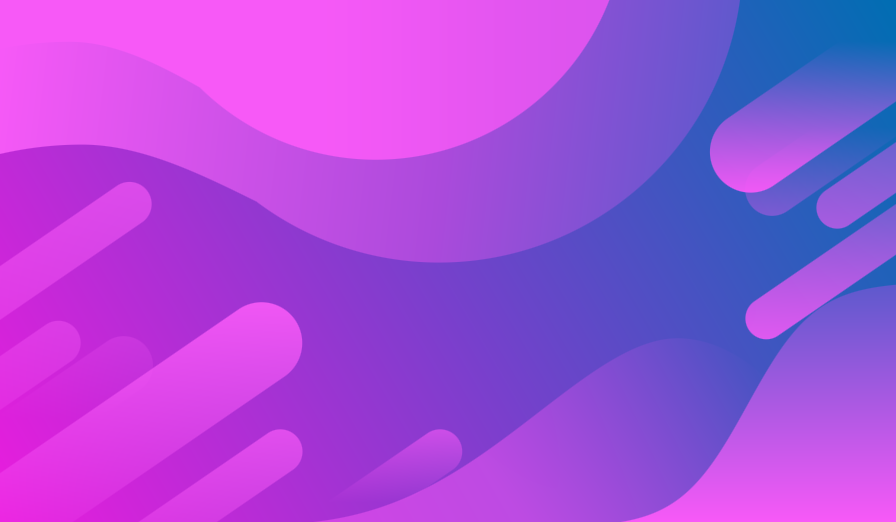
Write a Shadertoy shader that draws this background.

```glsl
// Abstract magenta-to-blue backdrop with flowing waves and slanted fading pills.
#define PINK vec3(0.97, 0.35, 0.97)
#define MAGENTA vec3(0.92, 0.11, 0.87)
#define PURPLE vec3(0.47, 0.25, 0.80)
#define BLUE vec3(0.00, 0.43, 0.70)
#define ORCHID vec3(0.67, 0.29, 0.86)
#define PERIWINKLE vec3(0.36, 0.35, 0.80)
#define SLANT vec2(0.824, 0.566)
#define PILL_COUNT 10

// Pill heads: x, y, radius
const vec3 heads[PILL_COUNT] = vec3[PILL_COUNT](
    vec3(0.248, 0.609, 0.0425), vec3(0.237, 0.300, 0.056),
    vec3(0.112, 0.343, 0.0425), vec3(0.501, 0.343, 0.078),
    vec3(0.537, 0.135, 0.0425), vec3(0.843, 0.135, 0.0425),
    vec3(1.479, 0.638, 0.0515), vec3(1.438, 0.709, 0.078),
    vec3(1.604, 0.602, 0.040), vec3(1.468, 0.390, 0.040));

// Pill fades: opacity at the head, vertical reach (negative trails downward)
const vec2 fades[PILL_COUNT] = vec2[PILL_COUNT](
    vec2(0.65, -0.67), vec2(0.25, -0.157), vec2(0.42, -0.34),
    vec2(0.92, -0.51), vec2(0.72, -0.36), vec2(0.62, -0.14),
    vec2(0.38, 0.17), vec2(0.95, 0.29), vec2(0.62, 0.45), vec2(0.87, 0.47));

float coverage(float d) {
    return clamp(0.5 - d / max(fwidth(d), 1e-5), 0.0, 1.0);
}

// Three-colour gradient with its middle stop at mid
vec3 ramp(vec3 a, vec3 b, vec3 c, float mid, float t) {
    vec3 lower = mix(a, b, clamp(t / mid, 0.0, 1.0));
    return mix(lower, c, clamp((t - mid) / (1.0 - mid), 0.0, 1.0));
}

// Half-infinite capsule, trailing up (side = 1) or down (side = -1)
float pillDistance(vec2 q, float radius, float side) {
    vec2 axis = SLANT * side;
    return length(q - axis * max(dot(q, axis), 0.0)) - radius;
}

// Hanging wave: a crest on the left flows into a round belly
float waveDistance(vec2 p, vec2 crest, vec2 belly, float radius) {
    float left = max(crest.x - p.x, 0.0);
    float edge = mix(crest.y, belly.y, smoothstep(crest.x, belly.x, p.x));
    edge -= 0.73 * left * left;
    float flow = max(edge - p.y, p.x - belly.x);
    float disc = length(p - belly - vec2(0.0, radius)) - radius;
    return min(flow, disc);
}

// Hill with a slow rise and a rounded right shoulder
float backHillDistance(vec2 p) {
    float rise = pow(clamp((p.x - 0.447) / 0.851, 0.0, 1.0), 1.5);
    float right = max(p.x - 1.298, 0.0);
    float edge = mix(-0.006, 0.352, smoothstep(0.0, 1.0, rise));
    return p.y - edge + 2.63 * right * right;
}

float frontHillDistance(vec2 p) {
    return p.y - 0.2246 - 0.236 * tanh((p.x - 1.432) / 0.131);
}

void mainImage(out vec4 fragColor, in vec2 fragCoord) {
    vec2 p = fragCoord / iResolution.y;

    // Diagonal background
    float diagonal = dot(p, vec2(0.864, 0.504)) / 1.988;
    vec3 color = ramp(MAGENTA, PURPLE, BLUE, 0.48, diagonal);

    // Slanted pills
    for (int i = 0; i < PILL_COUNT; i++) {
        vec3 head = heads[i];
        float side = sign(fades[i].y);
        vec2 q = p - head.xy;
        float depth = (q.y * side + head.z) / abs(fades[i].y);
        float alpha = fades[i].x * clamp(1.0 - depth, 0.0, 1.0);
        color = mix(color, PINK, alpha * coverage(pillDistance(q, head.z, side)));
    }

    // Back hill dissolves toward its right shoulder
    float haze = dot(vec2(1.454, 0.307) - p, vec2(0.8, 0.6)) / 0.54;
    float backAlpha = 0.5 * clamp(haze, 0.0, 1.0);
    color = mix(color, PINK, backAlpha * coverage(backHillDistance(p)));

    // Front hill brightens toward the bottom
    vec3 frontColor = mix(PINK, PERIWINKLE, clamp(p.y / 0.46, 0.0, 1.0));
    color = mix(color, frontColor, coverage(frontHillDistance(p)));

    // Outer and inner hanging waves
    float outer = waveDistance(p, vec2(0.157, 0.723), vec2(0.841, 0.497), 0.582);
    float outerBlend = (p.x + 0.12 * (1.0 - p.y)) / 1.45;
    vec3 outerColor = ramp(PINK, ORCHID, PERIWINKLE, 0.61, outerBlend);
    color = mix(color, outerColor, coverage(outer));

    float inner = waveDistance(p, vec2(0.134, 0.920), vec2(0.720, 0.694), 0.480);
    vec3 innerColor = mix(PINK, ORCHID, 0.35 * smoothstep(0.5, 1.2, p.x));
    color = mix(color, innerColor, coverage(inner));

    fragColor = vec4(color, 1.0);
}
```
